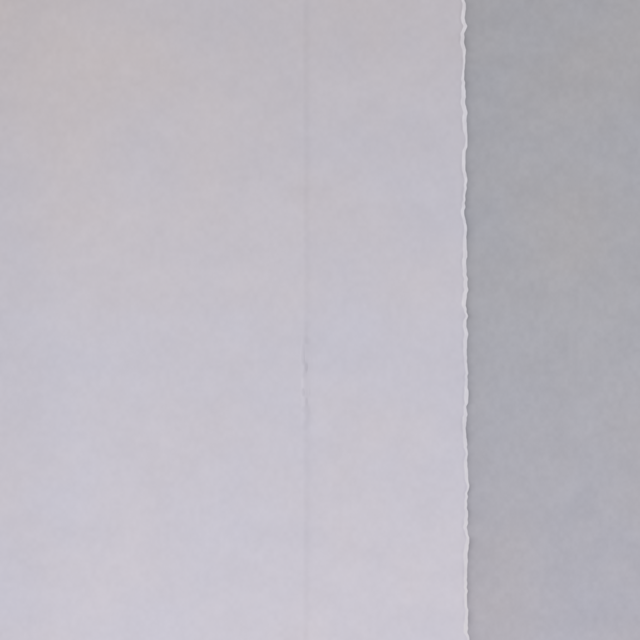
Reproduce this texture procedurally as a Shadertoy shader.

```glsl
// Two sheets of pale lilac-grey paper: a lit sheet with a faint vertical crease
// ends in a rough torn edge, over a darker sheet on the right.
// Built from vertical gradients, value-noise mottling and a noisy edge distance.

const vec3 SHEET_TOP = vec3(0.735, 0.718, 0.742);
const vec3 SHEET_MIDDLE = vec3(0.770, 0.757, 0.793);
const vec3 SHEET_BOTTOM = vec3(0.797, 0.783, 0.825);
const vec3 BACK_TOP = vec3(0.643, 0.640, 0.660);
const vec3 BACK_MIDDLE = vec3(0.668, 0.665, 0.688);
const vec3 BACK_BOTTOM = vec3(0.702, 0.693, 0.730);
const vec3 RIM_COLOR = vec3(0.835, 0.825, 0.845);
const vec3 WARM_TINT = vec3(0.012, 0.002, -0.012);

const float EDGE_TOP_X = 0.727;
const float EDGE_BOTTOM_X = 0.732;
const float EDGE_ROUGHNESS = 0.006;
const float RIM_WIDTH = 0.0050;
const float SHADOW_WIDTH = 0.0045;
const float SHADOW_DEPTH = 0.085;
const float CREASE_X = 0.479;
const float CREASE_WIDTH = 0.0060;
const float CREASE_DEPTH = 0.013;
const float MOTTLE = 0.020;
const float GRAIN = 0.022;

float hash(vec2 p) {
    vec3 q = fract(vec3(p.xyx) * 0.1031);
    q += dot(q, q.yzx + 33.33);
    return fract((q.x + q.y) * q.z);
}

float noise(vec2 p) {
    vec2 cell = floor(p);
    vec2 f = fract(p);
    f = f * f * (3.0 - 2.0 * f);
    float low = mix(hash(cell), hash(cell + vec2(1.0, 0.0)), f.x);
    float high = mix(hash(cell + vec2(0.0, 1.0)), hash(cell + vec2(1.0)), f.x);
    return mix(low, high, f.y);
}

// Layered noise centred on zero
float fbm(vec2 p) {
    float sum = 0.0;
    float weight = 0.5;
    for (int i = 0; i < 4; i++) {
        sum += weight * (noise(p) - 0.5);
        p = p * 2.03 + vec2(17.3, 9.1);
        weight *= 0.5;
    }
    return sum;
}

vec3 verticalBlend(vec3 bottom, vec3 middle, vec3 top, float y) {
    return y < 0.5 ? mix(bottom, middle, y * 2.0) : mix(middle, top, y * 2.0 - 1.0);
}

// Horizontal position of the torn edge at height y
float tornEdge(float y) {
    float wobble = 0.55 * (noise(vec2(y * 28.0, 3.0)) - 0.5)
                 + 0.60 * (noise(vec2(y * 75.0, 11.0)) - 0.5)
                 + 0.30 * (noise(vec2(y * 170.0, 23.0)) - 0.5);
    return mix(EDGE_BOTTOM_X, EDGE_TOP_X, y) + EDGE_ROUGHNESS * wobble;
}

void mainImage(out vec4 fragColor, in vec2 fragCoord) {
    vec2 uv = fragCoord / iResolution.xy;
    float pixel = 1.0 / iResolution.x;

    // Lit sheet, warmer toward the upper left
    vec3 sheet = verticalBlend(SHEET_BOTTOM, SHEET_MIDDLE, SHEET_TOP, uv.y);
    float warmCorner = smoothstep(0.5, 0.0, length(uv - vec2(0.0, 1.0)));
    sheet += WARM_TINT * warmCorner;
    sheet -= 0.012 * smoothstep(0.15, 0.0, uv.x);

    // Crease: a soft dark band, stronger in a worn stretch near mid height
    float creaseX = uv.x - CREASE_X - 0.002 * (noise(vec2(uv.y * 22.0, 41.0)) - 0.5);
    float crease = exp(-pow(creaseX / CREASE_WIDTH, 2.0));
    float worn = exp(-pow((uv.y - 0.41) / 0.055, 2.0));
    float flecks = smoothstep(0.45, 0.8, noise(vec2(uv.x * 190.0, uv.y * 75.0)));
    sheet -= crease * (CREASE_DEPTH + 0.045 * worn * flecks);
    float creaseLight = exp(-pow((creaseX + 0.007) / 0.003, 2.0));
    sheet += creaseLight * (0.004 + 0.018 * worn * (1.0 - flecks));

    // Darker sheet behind, with the shadow cast by the tear
    float edge = uv.x - tornEdge(uv.y);
    vec3 back = verticalBlend(BACK_BOTTOM, BACK_MIDDLE, BACK_TOP, uv.y);
    back -= 0.012 * exp(-max(edge, 0.0) / 0.05);
    float shadowNoise = 0.5 + noise(vec2(uv.y * 60.0, 57.0));
    back -= SHADOW_DEPTH * shadowNoise * exp(-max(edge, 0.0) / SHADOW_WIDTH);

    // Pale exposed fibres along the tear, with a faint shade on their inner side
    float rimWidth = RIM_WIDTH * (0.6 + 0.8 * noise(vec2(uv.y * 55.0, 71.0)));
    float rim = smoothstep(-rimWidth - 0.0015, -rimWidth + 0.0015, edge);
    float rimShade = exp(-pow((edge + rimWidth + 0.002) / 0.002, 2.0));
    sheet -= 0.022 * rimShade * noise(vec2(uv.y * 85.0, 83.0));
    float fibre = 0.55 + 0.45 * noise(vec2(uv.x * 220.0, uv.y * 110.0));
    sheet = mix(sheet, RIM_COLOR, rim * fibre);

    float covered = smoothstep(-1.0, 1.0, edge / max(pixel, 0.0012));
    vec3 color = mix(sheet, back, covered);

    // Paper mottling, soft colour blotches and fine grain
    float grainScale = mix(1.0, 1.4, covered);
    color += MOTTLE * grainScale * fbm(uv * vec2(24.0, 30.0));
    color += WARM_TINT * 1.6 * fbm(uv * 9.0 + 31.0);
    color += GRAIN * grainScale * fbm(uv * vec2(130.0, 115.0) + 7.0);

    fragColor = vec4(clamp(color, 0.0, 1.0), 1.0);
}
```
